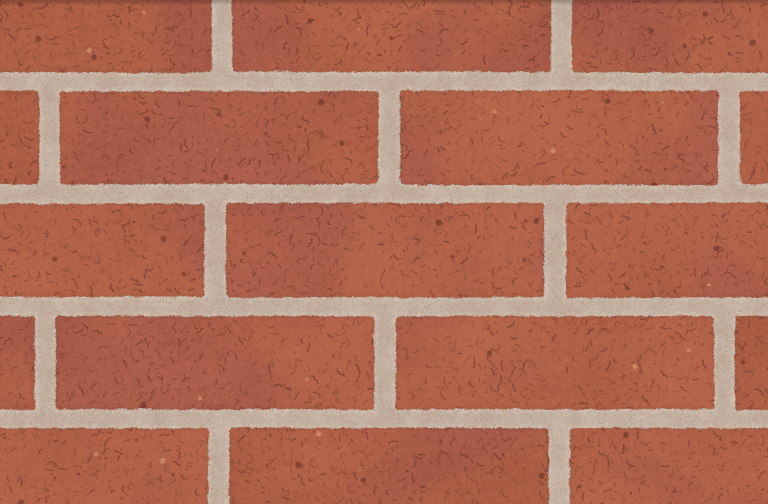
A Shadertoy shader for this texture:

```glsl
// Red brick wall in running bond: each brick is a rounded-box distance field whose
// edge is roughened by cellular grains and layered sines. Hairline cracks, pale
// flecks and pits are scattered over the clay; the pale mortar is sandy.

#define COURSE 0.2232       // brick height plus bed joint, in canvas heights
#define PITCH 0.6746        // brick length plus head joint
#define BED_TOP 0.1617      // first bed joint, down from the top
#define HEAD_X 0.4325       // first head joint of the even courses
#define BED_WIDTH 0.0375
#define HEAD_WIDTH 0.0415
#define COURSE_SHIFT 0.007  // sideways drift of the courses
#define ROUGHNESS 0.0042    // raggedness of the brick edges
#define GRAIN_SIZE 0.0046
#define CRACK_CELL 0.023
#define FLECK_CELL 0.062

const vec3 CLAY_LIGHT   = vec3(0.71, 0.395, 0.29);
const vec3 CLAY_DARK    = vec3(0.645, 0.345, 0.255);
const vec3 CRACK        = vec3(0.43, 0.20, 0.15);
const vec3 FLECK        = vec3(0.86, 0.60, 0.46);
const vec3 MORTAR_LIGHT = vec3(0.805, 0.735, 0.675);
const vec3 MORTAR_DARK  = vec3(0.735, 0.65, 0.585);

vec2 hash2(vec2 p) {
    vec3 q = fract(p.xyx * vec3(0.1031, 0.1030, 0.0973));
    q += dot(q, q.yzx + 33.33);
    return fract((q.xx + q.yz) * q.zy);
}

// Layered, rotated and warped sines, roughly -0.6 to 0.6
float waves(vec2 p) {
    float sum = 0.0, amp = 0.5;
    for (int i = 0; i < 4; i++) {
        p = mat2(0.8, 0.6, -0.6, 0.8) * p * 1.9 + 1.7;
        p += 0.7 * sin(p.yx * 0.63);
        sum += amp * sin(p.x) * sin(p.y);
        amp *= 0.6;
    }
    return sum;
}

// Cellular noise: distance to the nearest point, and that point's random value
vec2 cells(vec2 p) {
    vec2 base = floor(p), best = vec2(9.0, 0.0);
    for (int y = -1; y <= 1; y++)
    for (int x = -1; x <= 1; x++) {
        vec2 id = base + vec2(x, y), rnd = hash2(id);
        float dist = length(id + rnd - p);
        if (dist < best.x) best = vec2(dist, hash2(id + 71.0).x);
    }
    return best;
}

float roundedBox(vec2 p, vec2 halfSize, float radius) {
    vec2 q = abs(p) - halfSize + radius;
    return length(max(q, 0.0)) + min(max(q.x, q.y), 0.0) - radius;
}

// Short bent hairlines, one candidate per cell; blur is in cell units
float cracks(vec2 p, float blur) {
    vec2 base = floor(p);
    float ink = 0.0;
    for (int y = -1; y <= 1; y++)
    for (int x = -1; x <= 1; x++) {
        vec2 id = base + vec2(x, y), rnd = hash2(id + 19.0), kind = hash2(id + 47.0);
        float angle = 6.283 * rnd.x;
        vec2 q = mat2(cos(angle), sin(angle), -sin(angle), cos(angle)) * (p - id - hash2(id));
        q.y += (rnd.y - 0.5) * 2.4 * q.x * q.x + 0.04 * sin(q.x * 17.0 + angle);
        q.x = max(abs(q.x) - mix(0.08, 0.42, kind.x), 0.0);
        float line = 1.0 - smoothstep(0.015, 0.03 + blur, length(q));
        ink = max(ink, line * smoothstep(0.25, 1.0, kind.y));
    }
    return ink;
}

void mainImage(out vec4 fragColor, in vec2 fragCoord) {
    vec2 p = fragCoord / iResolution.y;
    float px = 1.0 / iResolution.y;

    // Brick layout, with courses counted from the top
    float rowPos = (1.0 - p.y - BED_TOP) / COURSE + 1.0;
    float row = floor(rowPos);
    float shift = HEAD_X - 0.5 * PITCH * mod(row, 2.0) + COURSE_SHIFT * cos(1.25 * row);
    float colPos = (p.x - shift) / PITCH;
    vec2 id = vec2(floor(colPos), row), rnd = hash2(id + 7.0);
    vec2 local = (fract(vec2(colPos, rowPos)) - 0.5) * vec2(PITCH, COURSE);
    vec2 halfSize = 0.5 * vec2(PITCH - HEAD_WIDTH, COURSE - BED_WIDTH) + 0.002 * (rnd - 0.5);

    // Ragged edge
    vec2 grain = cells(p / GRAIN_SIZE);
    float edge = roundedBox(local, halfSize, 0.007);
    edge += ROUGHNESS * (0.6 * waves(p * 45.0) + 0.8 * (grain.x - 0.45));
    float soft = max(px, 0.0018);
    float mortarMask = smoothstep(-soft, soft, edge);

    // Clay: broad tone, fine grain, and a cooler burn on some patches
    float tone = 0.33 + 0.4 * waves(p * 6.0 + id * 3.1) + 0.35 * (rnd.x - 0.5)
               + 0.4 * (grain.y - 0.5) + 0.2 * waves(p * 70.0);
    vec3 clay = mix(CLAY_LIGHT, CLAY_DARK, clamp(tone, -0.2, 1.3));
    clay += vec3(-0.03, -0.02, 0.01) * smoothstep(0.0, 0.5, waves(p * 2.3 + rnd * 5.0));
    clay *= 1.0 - 0.1 * exp(-abs(edge) / 0.003);

    // Cracks, flecks and pits
    float ink = max(cracks(p / CRACK_CELL, px / CRACK_CELL),
                    0.7 * cracks(p / (0.6 * CRACK_CELL) + 31.0, px / (0.6 * CRACK_CELL)));
    clay = mix(clay, CRACK, 0.62 * ink);
    vec2 spot = cells(p / FLECK_CELL + 13.0);
    float radius = 0.005 * fract(spot.y * 17.0) + 0.0015 + 0.0015 * waves(p * 200.0);
    float dab = 1.0 - smoothstep(radius - px, radius + px, spot.x * FLECK_CELL);
    clay = mix(clay, spot.y > 0.2 ? FLECK : CRACK, dab * 0.65 * step(spot.y, 0.28));

    // Mortar: smooth worn middle, pale sandy rim, small dark grains
    float rim = 1.0 - smoothstep(0.002, 0.012, edge);
    float sand = 0.42 + 0.3 * rim + 0.35 * waves(p * 25.0) + (0.45 + 0.4 * rim) * (grain.y - 0.5);
    vec3 mortar = mix(MORTAR_DARK, MORTAR_LIGHT, clamp(sand, -0.2, 1.2));
    mortar *= 1.0 - 0.13 * step(0.93, grain.y) * (1.0 - smoothstep(0.2, 0.5, grain.x));

    // Faint shade along the top border
    vec3 color = mix(clay, mortar, mortarMask) * (1.0 - 0.2 * smoothstep(0.988, 1.0, p.y));
    fragColor = vec4(color, 1.0);
}
```
